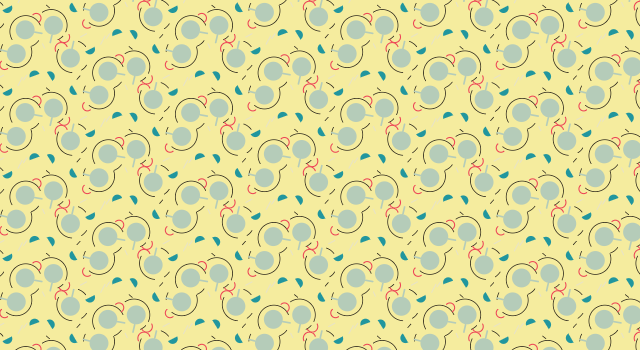
Reproduce this pattern procedurally as a WebGL 1 fragment shader.

```glsl
precision highp float;
uniform vec2 u_resolution;

const float CANVAS_WIDTH = 1152.0;  // design units across
const float PERIOD = 148.9;         // column width and row height
const vec2 MOTIF_ORIGIN = vec2(384.0, 210.0);
const float DISK_RADIUS = 17.0;
const float HALF_DISK_RADIUS = 9.2;

const vec3 CREAM = vec3(0.96, 0.925, 0.62);
const vec3 SAGE = vec3(0.71, 0.80, 0.725);
const vec3 TEAL = vec3(0.13, 0.59, 0.62);
const vec3 CORAL = vec3(0.93, 0.27, 0.34);
const vec3 INK = vec3(0.17, 0.15, 0.10);
const vec3 PALE = vec3(0.91, 0.89, 0.78);

// Offset to the nearest copy of a point on the half-drop lattice
vec2 nearest(vec2 p, float x, float y) {
  vec2 d = p - vec2(x, y);
  float column = floor(d.x / PERIOD + 0.5);
  d -= column * PERIOD * vec2(1.0, 0.5);
  d.y = mod(d.y + 0.5 * PERIOD, PERIOD) - 0.5 * PERIOD;
  return d;
}

// Rotates so that the given direction becomes the x axis
vec2 alignTo(vec2 p, float degrees) {
  float a = radians(degrees);
  return vec2(cos(a) * p.x + sin(a) * p.y, cos(a) * p.y - sin(a) * p.x);
}

float disk(vec2 p) {
  return length(p) - DISK_RADIUS;
}

float halfDisk(vec2 p, float facing) {
  return max(length(p) - HALF_DISK_RADIUS, -alignTo(p, facing).x);
}

float dash(vec2 p, float angle, float halfLength) {
  p = alignTo(p, angle);
  p.x -= clamp(p.x, -halfLength, halfLength);
  return length(p);
}

float arc(vec2 p, float radius, float middle, float halfSpan) {
  p = alignTo(p, middle);
  p.y = abs(p.y);
  float a = radians(halfSpan);
  float onArc = step(atan(p.y, p.x), a);
  float toEnd = length(p - radius * vec2(cos(a), sin(a)));
  return mix(toEnd, abs(length(p) - radius), onArc);
}

vec3 paint(vec3 base, vec3 ink, float distanceToEdge, float pixel) {
  return mix(base, ink, clamp(0.5 - distanceToEdge / pixel, 0.0, 1.0));
}

float paleDashes(vec2 p) {
  float d = dash(nearest(p, 99.0, 160.0), -62.0, 8.0);
  d = min(d, dash(nearest(p, 108.0, 153.0), -55.0, 5.0));
  d = min(d, dash(nearest(p, 213.0, 77.0), -28.0, 6.0));
  return min(d, dash(nearest(p, 141.0, 96.0), 65.0, 4.0));
}

float inkLines(vec2 p) {
  vec2 a = nearest(p, 109.0, 70.0);
  vec2 b = nearest(p, 155.0, 59.0);
  vec2 c = nearest(p, 92.0, 107.0);
  vec2 d = nearest(p, 194.0, 115.0);
  float line = min(arc(a, 28.5, 243.0, 93.0), arc(a, 28.5, 52.0, 16.0));
  line = min(line, min(arc(b, 28.5, -50.0, 74.0), arc(b, 28.5, 54.0, 11.0)));
  line = min(line, min(arc(c, 28.0, 55.0, 74.0), arc(c, 28.0, 195.0, 13.0)));
  line = min(line, min(arc(d, 29.0, 150.0, 56.0), arc(d, 29.0, -54.0, 16.0)));
  line = min(line, arc(d, 29.0, 45.0, 12.0));
  // Loose ticks
  line = min(line, dash(nearest(p, 204.0, 153.0), -48.0, 4.0));
  return min(line, dash(nearest(p, 149.0, 25.0), 40.0, 3.5));
}

float coralArcs(vec2 p) {
  float d = arc(nearest(p, 128.0, 46.0), 8.5, -38.0, 96.0);
  d = min(d, arc(nearest(p, 71.0, 130.0), 8.5, 140.0, 88.0));
  d = min(d, arc(nearest(p, 178.0, 80.0), 10.0, 62.0, 88.0));
  return min(d, arc(nearest(p, 173.0, 101.0), 11.0, -112.0, 92.0));
}

float disks(vec2 p) {
  float upper = min(disk(nearest(p, 108.0, 67.0)), disk(nearest(p, 159.0, 59.0)));
  float lower = min(disk(nearest(p, 92.0, 110.0)), disk(nearest(p, 189.5, 118.0)));
  return min(upper, lower);
}

float stems(vec2 p) {
  float d = dash(nearest(p, 130.0, 72.0), 10.0, 8.0);
  d = min(d, dash(nearest(p, 155.0, 82.0), 103.0, 8.0));
  d = min(d, dash(nearest(p, 71.0, 105.0), 14.0, 7.0));
  return min(d, dash(nearest(p, 193.5, 96.0), -77.0, 8.0));
}

float halfDisks(vec2 p) {
  float d = halfDisk(nearest(p, 125.0, 149.5), -110.0);
  d = min(d, halfDisk(nearest(p, 152.0, 151.0), -32.0));
  d = min(d, halfDisk(nearest(p, 197.0, 175.0), 150.0));
  return min(d, halfDisk(nearest(p, 224.5, 102.0), 63.0));
}

void main() {
  float pixel = CANVAS_WIDTH / u_resolution.x;
  // Design space runs downward from the top edge
  vec2 p = vec2(gl_FragCoord.x, u_resolution.y - gl_FragCoord.y) * pixel - MOTIF_ORIGIN;

  vec3 color = paint(CREAM, PALE, paleDashes(p) - 0.9, pixel);
  color = paint(color, INK, inkLines(p) - 0.65, pixel);
  color = paint(color, CORAL, coralArcs(p) - 0.95, pixel);
  color = paint(color, SAGE, min(disks(p), stems(p) - 1.5), pixel);
  color = paint(color, TEAL, halfDisks(p), pixel);
  gl_FragColor = vec4(color, 1.0);
}
```
